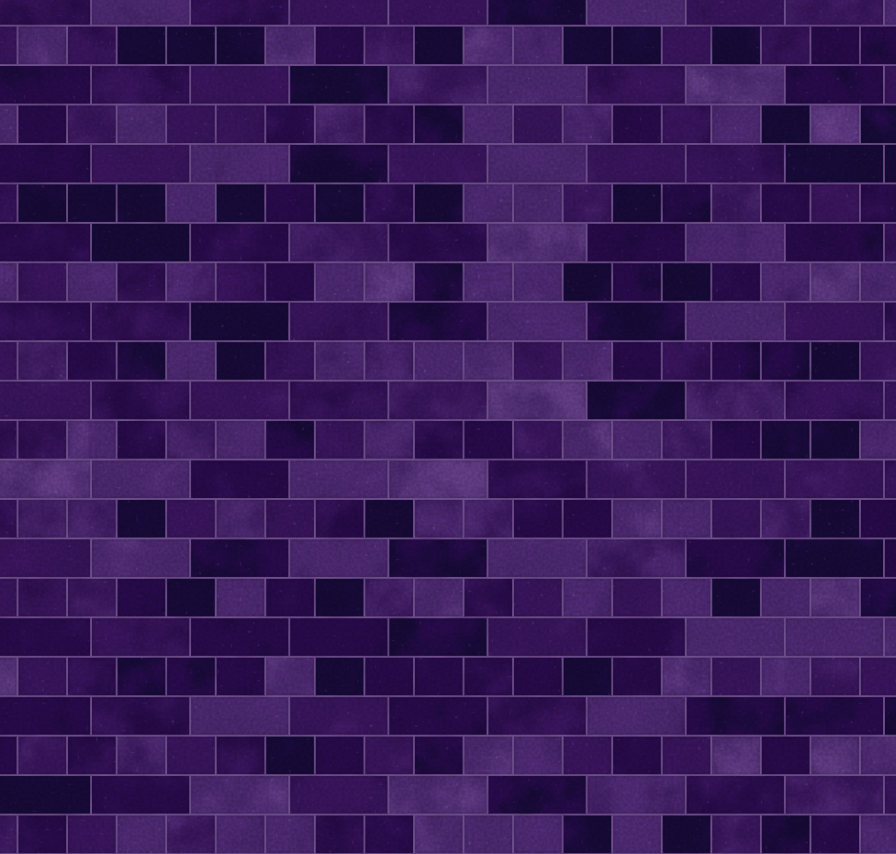
A WebGL 2 fragment shader for this pattern:

```glsl
#version 300 es
precision highp float;

uniform vec2 u_resolution;
out vec4 fragColor;

// Lengths are fractions of the canvas height
const float ROWS = 21.65;
const float HEADER_WIDTH = 0.05803;
const float HEADER_SHIFT = 0.0205;
const float STRETCHER_SHIFT = 0.1066;
const float JOINT_HALF_WIDTH = 0.0011;

const vec3 NIGHT = vec3(0.085, 0.038, 0.21);
const vec3 PLUM = vec3(0.145, 0.038, 0.275);
const vec3 VIOLET = vec3(0.21, 0.075, 0.34);
const vec3 LILAC = vec3(0.285, 0.15, 0.42);
const vec3 PALE = vec3(0.355, 0.22, 0.485);
const vec3 JOINT = vec3(0.44, 0.31, 0.56);

float hash(vec2 p) {
    vec3 q = fract(p.xyx * vec3(0.1031, 0.1030, 0.0973));
    q += dot(q, q.yzx + 33.33);
    return fract((q.x + q.y) * q.z);
}

vec2 gradient(vec2 cell) {
    float angle = 6.28318 * hash(cell + 17.0);
    return vec2(cos(angle), sin(angle));
}

float gradientNoise(vec2 p) {
    vec2 i = floor(p);
    vec2 f = p - i;
    vec2 w = f * f * f * (f * (f * 6.0 - 15.0) + 10.0);
    vec2 e = vec2(1.0, 0.0);
    float a = dot(gradient(i), f);
    float b = dot(gradient(i + e.xy), f - e.xy);
    float c = dot(gradient(i + e.yx), f - e.yx);
    float d = dot(gradient(i + e.xx), f - e.xx);
    return mix(mix(a, b, w.x), mix(c, d, w.x), w.y);
}

float cloudNoise(vec2 p) {
    float sum = 0.0;
    float amplitude = 1.0;
    for (int i = 0; i < 3; i++) {
        sum += amplitude * gradientNoise(p);
        p = p * 2.1 + 9.7;
        amplitude *= 0.5;
    }
    return sum;
}

// Dark-to-light glaze ramp
vec3 glaze(float t) {
    vec3 c = mix(NIGHT, PLUM, smoothstep(0.09, 0.21, t));
    c = mix(c, VIOLET, smoothstep(0.29, 0.47, t));
    c = mix(c, LILAC, smoothstep(0.60, 0.78, t));
    return mix(c, PALE, smoothstep(0.90, 1.06, t));
}

// Distance to the nearest side of a cell, given its local 0..1 position
float edgeDistance(vec2 local, vec2 size) {
    vec2 d = min(local, 1.0 - local) * size;
    return min(d.x, d.y);
}

void main() {
    vec2 p = gl_FragCoord.xy / u_resolution.y;
    float pixel = 1.0 / u_resolution.y;

    // Alternating courses of short headers and long stretchers
    float row = floor(p.y * ROWS);
    bool isHeader = mod(row, 2.0) < 0.5;
    float width = isHeader ? HEADER_WIDTH : 2.0 * HEADER_WIDTH;
    float shift = isHeader ? HEADER_SHIFT : STRETCHER_SHIFT;
    vec2 size = vec2(width, 1.0 / ROWS);
    vec2 grid = vec2(p.x - shift, p.y) / size;
    vec2 brick = floor(grid);
    float edge = edgeDistance(grid - brick, size);

    // One tone per brick, mottled by soft clouds
    float tone = hash(brick + vec2(41.0, 73.0));
    float cloud = cloudNoise(p * 17.0 + 5.0 * brick);
    vec3 color = glaze(tone + 0.13 * cloud);

    // Fine grain and sparse bright specks
    float grain = gradientNoise(p * 270.0);
    float speck = smoothstep(0.38, 0.62, gradientNoise(p * 190.0 + 31.0));
    color *= 1.0 + 0.16 * grain + 0.07 * cloud;
    color += vec3(0.06, 0.055, 0.07) * speck;

    // Bricks darken slightly beside the joints
    color *= mix(0.9, 1.0, smoothstep(0.001, 0.005, edge));

    // Thin joints, unevenly worn
    float line = clamp((JOINT_HALF_WIDTH - edge) / pixel + 0.5, 0.0, 1.0);
    float wear = 0.9 + 0.2 * gradientNoise(p * 45.0);
    vec3 jointColor = mix(color, JOINT, clamp(wear, 0.0, 1.0));
    fragColor = vec4(mix(color, jointColor, line), 1.0);
}
```
